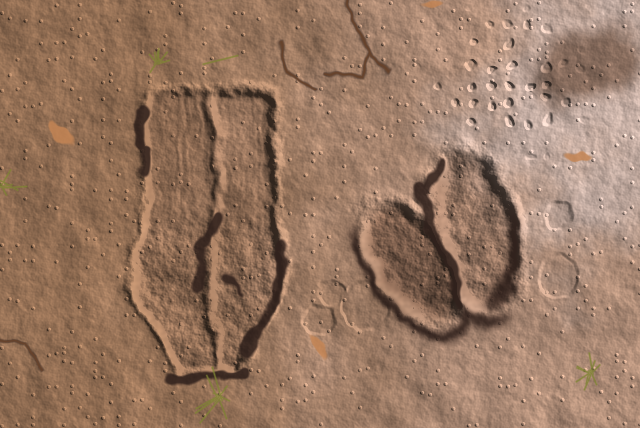
Write a Shadertoy shader that draws this texture.

```glsl
// Draws sunlit mud with a long sliding track, a cloven print, twigs, leaves and grass.
const vec3 WARM_MUD = vec3(.57, .43, .325);
const vec3 GREY_MUD = vec3(.66, .53, .45);
const vec3 DRY_CRUST = vec3(.79, .71, .68);
const vec3 WET_MUD = vec3(.44, .33, .265);
const vec3 SHADOW = vec3(.19, .13, .11);
const vec3 TWIG = vec3(.4, .26, .17);
const vec3 LEAF = vec3(.77, .52, .33);
const vec3 GRASS = vec3(.5, .52, .2);
const vec2 LIGHT = vec2(.86, .51); // towards the sun
const float RELIEF = .42;
const float SLOPE_STEP = .003;
const float SHADOW_WIDTH = .012;

// Strokes: start.xy, end.xy
const vec4 SHADES[12] = vec4[12](
  vec4(.51,.485,.465,.42), vec4(.47,.42,.46,.33), vec4(.335,.74,.325,.66),
  vec4(.34,.65,.34,.6), vec4(.655,.42,.64,.29), vec4(.64,.29,.575,.18),
  vec4(.4,.115,.57,.125), vec4(.535,.35,.565,.31), vec4(.99,.56,1,.47),
  vec4(1,.47,1.05,.38), vec4(1.05,.38,1.08,.28), vec4(1,.55,1.03,.62));
const vec4 TWIGS[9] = vec4[9](
  vec4(.81,1,.845,.92), vec4(.845,.92,.865,.87), vec4(.865,.87,.905,.83),
  vec4(.76,.825,.845,.815), vec4(.845,.815,.86,.88), vec4(.65,.9,.67,.83),
  vec4(.67,.83,.74,.79), vec4(0,.205,.055,.2), vec4(.055,.2,.1,.13));
// Leaves: centre, half length, angle. Tufts and pads: centre, radius
const vec4 LEAVES[4] = vec4[4](vec4(.14,.685,.036,-.9),
  vec4(.745,.19,.03,-1.1), vec4(1.35,.635,.026,-.2), vec4(1.01,.99,.02,.2));
const vec3 TUFTS[4] = vec3[4](vec3(.51,.07,.09), vec3(.365,.855,.035),
  vec3(0,.57,.06), vec3(1.38,.13,.055));
const vec3 PADS[5] = vec3[5](vec3(.775,.315,.032), vec3(.855,.285,.055),
  vec3(.745,.255,.033), vec3(1.305,.5,.032), vec3(1.305,.355,.05));

vec2 hash2(vec2 p) {
  vec3 q = fract(p.xyx * vec3(.1031, .103, .0973));
  q += dot(q, q.yzx + 33.33);
  return fract((q.xx + q.yz) * q.zy);
}
float corner(vec2 i, vec2 f, vec2 o) { return dot(hash2(i + o) * 2. - 1., f - o); }
float noise(vec2 p) {
  vec2 i = floor(p), f = fract(p), u = f * f * (3. - 2. * f), e = vec2(1, 0);
  return mix(mix(corner(i, f, e.yy), corner(i, f, e.xy), u.x),
             mix(corner(i, f, e.yx), corner(i, f, e.xx), u.x), u.y);
}
float fbm(vec2 p) {
  float sum = 0., amp = 1.;
  for (int i = 0; i < 5; i++, amp *= .5) { sum += amp * noise(p); p = p * 2.03 + 7.; }
  return sum;
}
float bell(float d, float width) { return exp(-d * d / (width * width)); }
float segment(vec2 p, vec4 s) {
  vec2 a = p - s.xy, b = s.zw - s.xy;
  return length(a - b * clamp(dot(a, b) / dot(b, b), 0., 1.));
}
float ellipse(vec2 p, float angle, vec2 r) {
  float c = cos(angle), s = sin(angle);
  return (length(vec2(c * p.x + s * p.y, c * p.y - s * p.x) / r) - 1.) * r.y;
}
vec2 ragged(vec2 p) {
  return p + .018 * vec2(noise(p * 15.), noise(p * 15. + 40.))
           + .009 * vec2(noise(p * 43.), noise(p * 43. + 9.));
}
float track(vec2 p) {
  float bulge = smoothstep(.48, .4, p.y), taper = smoothstep(.34, .13, p.y);
  float halfWidth = .153 + .022 * bulge - .095 * taper;
  vec2 d = vec2(abs(p.x - .492 + .007 * bulge) - halfWidth, abs(p.y - .46) - .33) + .035;
  return length(max(d, 0.)) + min(max(d.x, d.y), 0.) - .035;
}
float leftClaw(vec2 p) { return ellipse(p - vec2(.965, .385), -.98, vec2(.165, .09)); }
float rightClaw(vec2 p) { return ellipse(p - vec2(1.108, .46), -1.35, vec2(.19, .105)); }
float scatter(vec2 p, float density) {
  vec2 h = hash2(floor(p)), f = fract(p) - .3 - .4 * h;
  return step(h.x, density) * smoothstep(.28, .1, length(f));
}
float height(vec2 p) {
  vec2 w = ragged(p);
  float t = track(w), claws = min(leftClaw(w), rightClaw(w)), d = min(t, claws);
  float inside = smoothstep(0., -.02, t), slide = inside * smoothstep(.42, .52, p.y);
  float h = .013 * (1. + 1.3 * smoothstep(.03, 0., d) * (1. - .7 * slide)) * fbm(p * 12.);
  h += .014 * bell(d, .012) - .022 * smoothstep(.012, -.02, t) - .038 * smoothstep(.015, -.03, claws);
  // Sliding streaks, central ridge and claw divider
  h += slide * .0045 * noise(vec2(w.x * 85., p.y * 3.));
  h += inside * .018 * bell(w.x - .5 - .012 * sin(p.y * 13.), .013);
  h += .026 * bell(min(segment(w, vec4(1.015, .57, 1.025, .46)),
                       segment(w, vec4(1.025, .46, 1.095, .27))), .017);
  // Flat pads, trodden dents and grit
  for (int i = 0; i < 5; i++)
    h -= .007 * smoothstep(.005, -.006, length(w - PADS[i].xy) - PADS[i].z);
  float trodden = smoothstep(.25, .05, length(p - vec2(1.18, .8)));
  return h - .014 * trodden * scatter(w * 23., .55) + .004 * scatter(p * 55., .12);
}

void mainImage(out vec4 fragColor, in vec2 fragCoord) {
  vec2 p = fragCoord / iResolution.y, w = ragged(p);
  float px = 1. / iResolution.y, cloud = fbm(p * 5.), right = rightClaw(w), left = leftClaw(w);
  // Ground tints
  vec3 col = mix(WARM_MUD, GREY_MUD, smoothstep(.25, 1.2, p.x + .25 * cloud));
  col = mix(col, DRY_CRUST, .8 * smoothstep(.5, .12, length(p - vec2(1.43, .78)) + .3 * cloud));
  float damp = length((p - vec2(1.4, .85)) * vec2(.8, 1.3)) + .12 * cloud;
  col = mix(col, WET_MUD, .75 * smoothstep(.16, .05, damp));
  col = mix(col, WET_MUD, .3 * smoothstep(.01, -.02, track(w)));
  col = mix(col, WET_MUD, max(.85 * smoothstep(.005, -.025, left), .5 * smoothstep(.005, -.02, right)));
  col *= 1. + .12 * cloud + .1 * noise(p * 90.);
  // Slope shading and thrown shadows
  float slope = (height(p + LIGHT * SLOPE_STEP) - height(p)) / SLOPE_STEP;
  col *= clamp(1. - RELIEF * slope, .35, 1.35);
  float gap = 1., reach = SHADOW_WIDTH * (1. + 1.2 * noise(p * 17.));
  for (int i = 0; i < 12; i++) gap = min(gap, segment(w, SHADES[i]));
  float shade = smoothstep(reach + .004, reach - .005, gap);
  float outer = smoothstep(.03, .09, dot(w - vec2(1.03, .42), vec2(-.5, -.86)));
  float inner = smoothstep(.05, .1, dot(w - vec2(1.108, .46), vec2(1, -.3)));
  shade = max(shade, outer * bell(min(left, right) - .014, .01));
  shade = max(shade, inner * bell(right + .014, .014));
  col = mix(col, SHADOW, .88 * shade);
  // Twigs and leaves
  float twig = 1.;
  for (int i = 0; i < 9; i++) twig = min(twig, segment(w, TWIGS[i]));
  col = mix(col, SHADOW, .5 * smoothstep(.008, .002, twig));
  col = mix(col, TWIG, smoothstep(px, -px, twig - .0025));
  for (int i = 0; i < 4; i++) {
    float d = ellipse(w - LEAVES[i].xy, LEAVES[i].w, LEAVES[i].z * vec2(1, .4));
    col = mix(col, LEAF, .85 * smoothstep(px, -px, d));
  }
  // Grass blades
  float blade = segment(p, vec4(.475, .85, .555, .87));
  for (int i = 0; i < 36; i++) {
    vec3 tuft = TUFTS[i / 9];
    vec2 h = hash2(vec2(i, 3)), root = tuft.xy + tuft.z * .3 * (h.yx - .5);
    vec2 tip = root + tuft.z * (.4 + .6 * h.y) * vec2(cos(6.28 * h.x), sin(6.28 * h.x));
    blade = min(blade, segment(p, vec4(root, tip)));
  }
  col = mix(col, GRASS, .85 * smoothstep(px, -px, blade - .0018));
  fragColor = vec4(col, 1);
}
```
